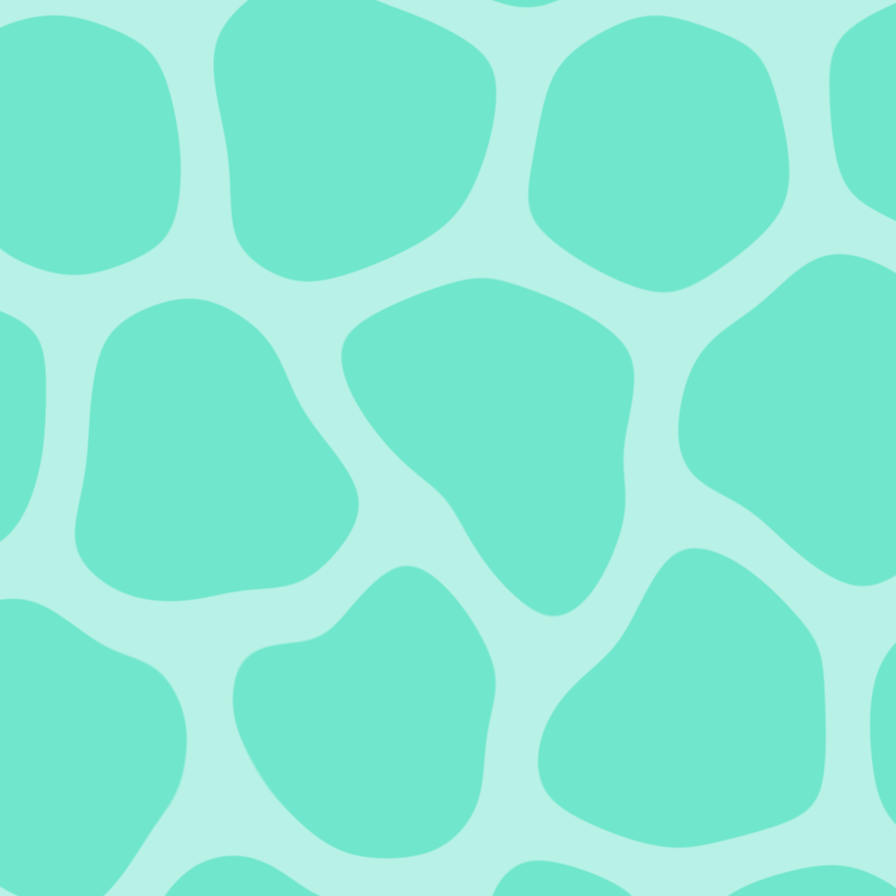
This pattern is drawn by a three.js fragment shader. Its source:

```glsl
// Flat two-tone cow print: large smooth mint patches on a pale ground.
// Each staggered grid cell owns a small cluster of seeds; a patch is the area
// where one cluster's soft influence clearly outweighs all the others.

varying vec2 vUv;

const vec3 PATCH_COLOR  = vec3(0.44, 0.90, 0.80);
const vec3 GROUND_COLOR = vec3(0.72, 0.95, 0.90);

const float CELLS     = 3.0;    // patches across the canvas
const float JITTER    = 0.28;   // centre displacement, in cells
const float REACH_MIN = 0.055;  // arm length of the smallest cluster
const float REACH_MAX = 0.135;  // arm length of the largest cluster
const float SOFTNESS  = 0.030;  // rounding of corners and notches
const float SEED_CORE = 0.030;  // flattens the influence peak at a seed
const float GAP       = 0.046;  // narrowest channel between patches
const float EDGE      = 0.0025; // half width of the smoothed outline
const vec2  ORIGIN    = vec2(17.0, 42.0); // region of the endless pattern
const float TAU       = 6.2831853;

float hash(vec2 p) {
  return fract(sin(dot(p, vec2(127.1, 311.7))) * 43758.5453);
}

vec2 hash2(vec2 p) {
  return vec2(hash(p), hash(p + vec2(37.3, 91.7)));
}

// Summed influence at p of the three seeds belonging to one cell.
float clusterInfluence(vec2 p, vec2 id) {
  vec2 key = id + ORIGIN;
  float stagger = 0.5 * mod(id.y, 2.0) - 0.25;
  vec2 center = id + 0.5 + vec2(stagger, 0.0) + JITTER * (hash2(key) - 0.5);
  center /= CELLS;

  float reach = mix(REACH_MIN, REACH_MAX, hash(key + 5.9));
  float turn = hash(key + 13.1);
  float influence = 0.0;
  for (int i = 0; i < 3; i++) {
    float n = float(i);
    vec2 r = hash2(key + 7.7 * (n + 1.0));
    float angle = TAU * (turn + (n + 0.5 * (r.x - 0.5)) / 3.0);
    vec2 seed = center + reach * mix(0.5, 1.0, r.y) * vec2(cos(angle), sin(angle));
    vec2 d = p - seed;
    influence += exp(-sqrt(dot(d, d) + SEED_CORE * SEED_CORE) / SOFTNESS);
  }
  return influence;
}

// Soft lead of the strongest cluster over the rest, in canvas units.
float patchField(vec2 p) {
  vec2 cell = floor(p * CELLS);
  float strongest = 0.0;
  float total = 0.0;
  for (int y = -2; y <= 2; y++) {
    for (int x = -2; x <= 2; x++) {
      float influence = clusterInfluence(p, cell + vec2(float(x), float(y)));
      strongest = max(strongest, influence);
      total += influence;
    }
  }
  return SOFTNESS * log(strongest / max(total - strongest, 1e-6));
}

void main() {
  float mask = smoothstep(GAP - EDGE, GAP + EDGE, patchField(vUv));
  gl_FragColor = vec4(mix(GROUND_COLOR, PATCH_COLOR, mask), 1.0);
}
```
